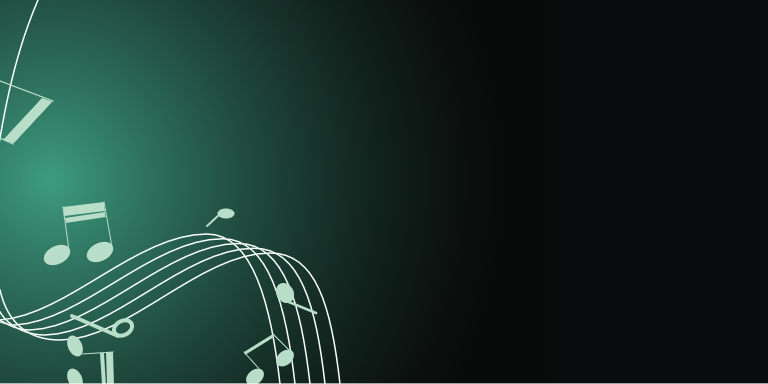
Reproduce this background procedurally as a Shadertoy shader.

```glsl
// A green glow fading to black, with five flowing staff lines and pale music notes.
// Staff lines are Bezier curves blended from the first line to the last; notes are
// built from ellipses, strokes and parallelograms. The canvas is 768 x 384 units.

const vec2 CANVAS = vec2(768.0, 384.0);
const vec3 GLOW_COLOR = vec3(0.24, 0.61, 0.50);
const vec3 DARK_GREEN = vec3(0.035, 0.043, 0.040);
const vec3 DARK_BLUE = vec3(0.040, 0.044, 0.050);
const vec3 NOTE_COLOR = vec3(0.72, 0.87, 0.79);
const vec3 LINE_COLOR = vec3(0.97, 1.0, 0.98);
const int STAFF_LINES = 5;
const int CURVE_STEPS = 16;

float cross2(vec2 a, vec2 b) { return a.x * b.y - a.y * b.x; }

float coverage(float dist, float pixel) {
    return clamp(0.5 - dist / pixel, 0.0, 1.0);
}

// Distance functions
float stroke(vec2 p, vec2 a, vec2 b, float halfWidth) {
    vec2 e = b - a;
    float t = clamp(dot(p - a, e) / max(dot(e, e), 1e-4), 0.0, 1.0);
    return length(p - a - e * t) - halfWidth;
}

float ellipse(vec2 p, vec2 center, vec2 radius, float tilt) {
    float c = cos(tilt), s = sin(tilt);
    vec2 q = mat2(c, -s, s, c) * (p - center) / radius;
    float k = length(q);
    return k * (k - 1.0) / max(length(q / radius), 1e-3);
}

float parallelogram(vec2 p, vec2 a, vec2 b, vec2 side) {
    vec2 e = b - a;
    float area = cross2(e, side);
    vec2 uv = vec2(cross2(p - a, side), cross2(e, p - a)) / area;
    vec2 d = (abs(uv - 0.5) - 0.5) * abs(area) / vec2(length(side), length(e));
    return max(d.x, d.y);
}

vec2 bezierPoint(vec2 a, vec2 b, vec2 c, vec2 d, float t) {
    float s = 1.0 - t;
    return s * s * s * a + 3.0 * s * t * (s * b + t * c) + t * t * t * d;
}

float bezier(vec2 p, vec2 a, vec2 b, vec2 c, vec2 d) {
    float dist = 1e4;
    vec2 last = a;
    for (int i = 1; i <= CURVE_STEPS; i++) {
        vec2 next = bezierPoint(a, b, c, d, float(i) / float(CURVE_STEPS));
        dist = min(dist, stroke(p, last, next, 0.0));
        last = next;
    }
    return dist;
}

// One staff line; k runs from 0 (first) to 1 (last)
float staffLine(vec2 p, float k) {
    float lift = k * k * k * k;
    vec2 start = vec2(0.0, 62.0 + 32.0 * lift);
    vec2 trough = mix(vec2(0.0, 64.0), vec2(60.0, 44.0), k);
    vec2 crest = mix(vec2(207.0, 150.0), vec2(270.0, 131.0), k);
    vec2 foot = vec2(280.0 + 60.0 * k, 0.0);
    float d = bezier(p, start, start + vec2(8.0 * k, -35.0 * lift),
                     vec2(30.0 * k, trough.y), trough);
    d = min(d, bezier(p, trough, trough + vec2(67.0, 5.0 * (1.0 - k)),
                      crest - vec2(70.0, 0.0), crest));
    return min(d, bezier(p, crest, crest + vec2(46.0, 0.0),
                         foot + vec2(-9.0, 79.0), foot));
}

float staff(vec2 p) {
    float d = bezier(p, vec2(38, 384), vec2(10, 319), vec2(2, 254), vec2(-4, 224));
    for (int i = 0; i < STAFF_LINES; i++)
        d = min(d, staffLine(p, float(i) / float(STAFF_LINES - 1)));
    return d - 0.75;
}

// Two heads joined by thin stems and a beam
float beamedPair(vec2 p, vec2 headA, vec2 headB, vec2 radius, float tilt,
                 vec2 stemOffset, vec2 topA, vec2 topB, vec2 side) {
    float heads = min(ellipse(p, headA, radius, tilt), ellipse(p, headB, radius, tilt));
    float stems = min(stroke(p, headA + stemOffset, topA, 0.5),
                      stroke(p, headB + stemOffset, topB, 0.5));
    return min(min(heads, stems), parallelogram(p, topA, topB, side));
}

float notes(vec2 p) {
    // Double-beamed pairs
    float d = beamedPair(p, vec2(57, 129), vec2(100, 132), vec2(14, 9), 0.45,
                         vec2(12, 5), vec2(63, 177), vec2(104, 182), vec2(1, -9));
    d = min(d, parallelogram(p, vec2(65, 166), vec2(105, 172), vec2(0.7, -5)));
    d = min(d, beamedPair(p, vec2(75, 38), vec2(75, 5), vec2(11, 7), 2.0,
                          vec2(7, -8), vec2(113, 32), vec2(114, -1), vec2(-7, 0)));
    d = min(d, parallelogram(p, vec2(104, 31), vec2(106, -1), vec2(-4, 0)));
    // Single-beamed pair
    d = min(d, beamedPair(p, vec2(255, 7), vec2(285, 26), vec2(10, 7), 0.7,
                          vec2(7, 5), vec2(244, 32), vec2(273, 50), vec2(1, -3)));
    // Single notes
    d = min(d, ellipse(p, vec2(226, 170.5), vec2(8.5, 5), 0.0));
    d = min(d, stroke(p, vec2(219, 169), vec2(207, 158), 1.0));
    d = min(d, ellipse(p, vec2(285, 91), vec2(10.5, 8.5), 2.1));
    d = min(d, stroke(p, vec2(284, 84), vec2(316, 71), 1.3));
    // Hollow note
    d = min(d, abs(ellipse(p, vec2(123, 56), vec2(9.5, 7), 0.5)) - 2.0);
    d = min(d, stroke(p, vec2(72, 68), vec2(118, 48), 1.9));
    // Beam and stems cut by the left edge
    d = min(d, parallelogram(p, vec2(42, 286), vec2(3, 244), vec2(10.5, -3.5)));
    d = min(d, stroke(p, vec2(0, 303), vec2(53, 283), 0.6));
    return min(d, stroke(p, vec2(0, 246), vec2(13, 240), 0.6));
}

void mainImage(out vec4 fragColor, in vec2 fragCoord) {
    vec2 p = fragCoord / iResolution.xy * CANVAS;
    float pixel = CANVAS.y / iResolution.y;
    // Radial glow over near-black
    float glow = pow(max(1.0 - length(p - vec2(50, 204)) / 461.0, 0.0), 1.45);
    vec3 dark = mix(DARK_GREEN, DARK_BLUE, smoothstep(540.0, 560.0, p.x));
    vec3 color = mix(dark, GLOW_COLOR, glow);
    // Staff, notes and pale bottom rim
    color = mix(color, LINE_COLOR, coverage(staff(p), pixel));
    color = mix(color, NOTE_COLOR, coverage(notes(p), pixel));
    color = mix(color, LINE_COLOR, 0.7 * coverage(p.y - 0.9, pixel));
    fragColor = vec4(color, 1.0);
}
```
